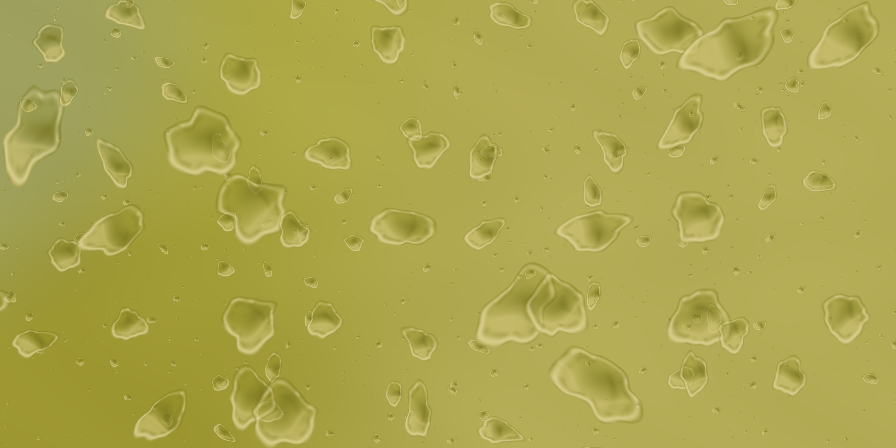
This texture is drawn by a WebGL 2 fragment shader. Its source:

```glsl
#version 300 es
precision highp float;
// Irregular clear water drops scattered over a soft olive-yellow gradient.

#define BIG_CELL 0.2
#define MID_CELL 0.105
#define TINY_CELL 0.052
#define WOBBLE 0.11
#define SHADE 0.80
#define RIM_GLOW 0.60
#define WARM vec3(0.705, 0.672, 0.335)
#define OLIVE vec3(0.615, 0.590, 0.190)
#define MISTY vec3(0.625, 0.635, 0.370)
#define DARK vec3(0.475, 0.465, 0.130)
#define LIGHT vec3(0.805, 0.760, 0.460)
#define GLINT vec3(0.900, 0.860, 0.650)

uniform vec2 u_resolution;
out vec4 fragColor;

vec4 hash4(vec2 p) {
  vec4 q = vec4(dot(p, vec2(127.1, 311.7)), dot(p, vec2(269.5, 183.3)),
                dot(p, vec2(419.2, 371.9)), dot(p, vec2(97.3, 157.7)));
  return fract(sin(q) * 43758.5);
}

mat2 rotate(float a) {
  return mat2(cos(a), sin(a), -sin(a), cos(a));
}

// Gradient seen through the pane, with faint broad mottling
vec3 background(vec2 p) {
  vec3 left = mix(OLIVE, MISTY, smoothstep(0.15, 0.65, p.y - 0.7 * p.x));
  vec3 middle = mix(OLIVE, vec3(0.675, 0.655, 0.260), smoothstep(0.0, 0.8, p.y));
  vec3 col = mix(left, middle, smoothstep(0.1, 0.65, p.x));
  col = mix(col, WARM, smoothstep(0.45, 1.25, p.x - 0.2 * p.y + 0.1));
  float mottle = sin(p.x * 9.0 + 2.0 * sin(p.y * 7.0)) * sin(p.y * 11.0 + p.x * 4.0);
  return col + 0.008 * mottle;
}

// Wavy outline radius as a function of angle
float outline(float a, vec4 h, float wobble) {
  vec4 ph = h * 6.283;
  return 1.0 + wobble * (sin(2.0 * a + ph.x) + 0.9 * sin(3.0 * a + ph.y)
       + 0.55 * sin(5.0 * a + ph.z) + 0.25 * sin(9.0 * a + ph.w));
}

// Refraction inside a drop: v is the position in radii, s the normalized depth
vec3 dropColor(vec3 back, vec2 v, float s, float a, vec4 h) {
  vec2 w = rotate((h.x - 0.5) * 1.6) * v;
  w += 0.12 * sin(w.yx * 4.0 + h.zw * 6.283);
  float pale = smoothstep(0.35, -0.8, w.y + 0.35 * w.x);
  vec3 col = mix(back * vec3(0.97, 0.97, 0.88), LIGHT, 0.75 * pale);

  // Dark lens image, its fold, and a pale streak beside it
  vec2 k = (w - vec2(0.18, 0.22)) / vec2(0.55, 0.36);
  float fold = exp(-pow((w.x - 0.35 + 0.3 * w.y) / 0.13, 2.0)) * smoothstep(0.8, 0.0, abs(w.y));
  col = mix(col, DARK, SHADE * clamp(0.75 * exp(-dot(k, k)) + 0.35 * fold, 0.0, 1.0));
  float streak = exp(-pow((w.y + 0.42 - 0.45 * w.x * w.x) / 0.11, 2.0));
  col = mix(col, LIGHT, 0.45 * streak);

  // Broken bright rim with a thin dark edge
  float broken = 0.55 + 0.45 * sin(a * 4.0 + h.y * 6.283 + 1.5 * sin(a * 7.0));
  float lower = 0.45 + 0.55 * smoothstep(0.5, -0.7, v.y + 0.4 * v.x);
  float rim = exp(-pow((s + 0.13) / 0.06, 2.0));
  col = mix(col, GLINT, RIM_GLOW * rim * max(lower, broken));
  float inner = exp(-pow((s + 0.29) / 0.07, 2.0));
  col = mix(col, DARK, 0.30 * inner * broken);
  return mix(col, DARK, 0.45 * smoothstep(-0.09, 0.0, s) * (1.2 - 0.7 * broken));
}

// One layer of jittered drops; radii run from sizes.x to sizes.y
vec3 dropLayer(vec3 col, vec2 p, float cell, vec2 sizes, float density, float wobble) {
  vec2 home = floor(p / cell);
  float pixel = 1.0 / u_resolution.y;
  for (int j = -1; j <= 1; j++) {
    for (int i = -1; i <= 1; i++) {
      vec2 id = home + vec2(i, j);
      vec4 place = hash4(id + cell * 91.0);
      vec4 form = hash4(id + cell * 57.0 + 13.7);
      if (place.z > density) continue;
      vec2 center = (id + 0.5 + 0.68 * (place.xy - 0.5)) * cell;
      float radius = mix(sizes.x, sizes.y, place.w * place.w);
      vec2 v = (p - center) / radius;
      float stretch = 1.0 + 0.35 * form.x;
      vec2 q = rotate(form.y * 3.1416) * v * vec2(stretch, 1.0 / stretch);
      float a = atan(q.y, q.x);
      float s = length(q) / outline(a, form, wobble) - 1.0;
      float soft = 1.1 * pixel / radius;
      float cover = smoothstep(soft, -soft, s);
      if (cover > 0.0) col = mix(col, dropColor(col, v, s, a, form), 0.93 * cover);
    }
  }
  return col;
}

void main() {
  vec2 p = gl_FragCoord.xy / u_resolution.y;
  vec3 col = background(p);
  // Slight warp keeps the outlines from looking regular
  vec2 warped = p + 0.004 * sin(p.yx * 47.0 + 2.0 * sin(p * 31.0));
  col = dropLayer(col, p, 0.031, vec2(0.0015, 0.0035), 0.22, 0.05);
  col = dropLayer(col, p, TINY_CELL, vec2(0.004, 0.010), 0.25, 0.06);
  col = dropLayer(col, warped, MID_CELL, vec2(0.011, 0.027), 0.42, 0.08);
  col = dropLayer(col, warped, BIG_CELL, vec2(0.036, 0.088), 0.86, WOBBLE);
  fragColor = vec4(col, 1.0);
}
```
